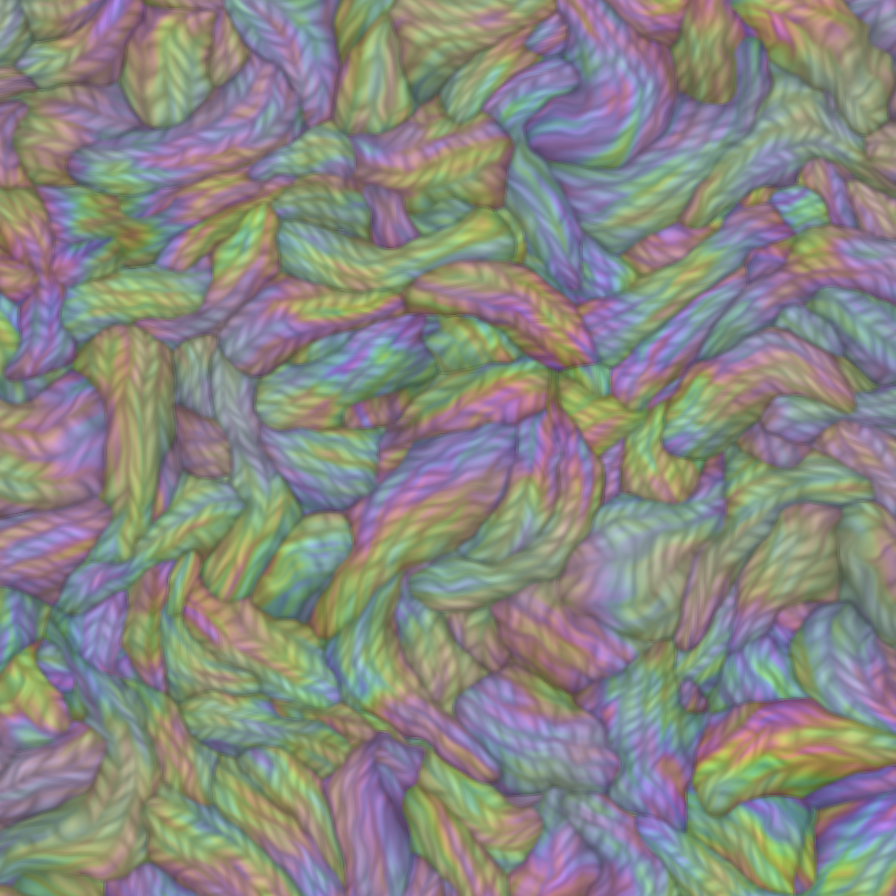
Give the GLSL for this texture, as a Shadertoy shader.

```glsl
const float CELLS = 9.5;           // cords per canvas height
const float HALF_LENGTH = 0.085;
const vec2 HALF_WIDTH = vec2(0.034, 0.052);   // thinnest, thickest cord
const float BEND = 5.0;
const float WARP_SCALE = 7.0;
const float WARP_AMOUNT = 0.080;
const float RAGGED_SCALE = 42.0;
const float RAGGED_AMOUNT = 0.008;
const float LANE_WIDTH = 0.021;
const float STITCH_LENGTH = 0.022;
const float SLANT = 0.95;
const float FIBRES_PER_STITCH = 4.5;
const float HAIR_FREQUENCY = 220.0;
const float SOFTNESS = 0.0028;     // spacing of the smoothing samples
const vec3 BASE_COLOUR = vec3(0.623, 0.615, 0.606);
const vec3 DYE_STRENGTH = vec3(0.086, 0.114, 0.162);
const vec3 DYE_PHASE = vec3(0.0, 0.333, 0.667);
const float TAU = 6.2831853;

vec2 hash2(vec2 p) {
    vec3 q = fract(p.xyx * vec3(0.1031, 0.1030, 0.0973));
    q += dot(q, q.yzx + 33.33);
    return fract((q.xx + q.yz) * q.zy);
}

vec2 noise2(vec2 p) {
    vec2 i = floor(p), f = fract(p);
    f = f * f * (3.0 - 2.0 * f);
    return mix(mix(hash2(i), hash2(i + vec2(1, 0)), f.x),
               mix(hash2(i + vec2(0, 1)), hash2(i + vec2(1, 1)), f.x), f.y);
}

struct Cord {
    vec2 local;      // along and across the cord
    vec2 across;     // screen direction of the cord's width
    float halfWidth;
    float dist2;     // squared distance in half widths
    float gap;       // height above the next cord
    vec2 id;
};

// Highest of the scattered, bent cords at point p
Cord topCord(vec2 p) {
    Cord top;
    float best = -1e5, second = -1e5;
    vec2 cell = floor(p * CELLS);
    for (int y = -2; y <= 2; y++)
    for (int x = -2; x <= 2; x++) {
        vec2 id = cell + vec2(x, y);
        vec2 shape = hash2(id + 71.0);
        vec2 pose = hash2(id + 137.0);
        vec2 d = p - (id + hash2(id + 19.0)) / CELLS;
        float angle = pose.x * TAU * 0.5;
        vec2 along = vec2(cos(angle), sin(angle));
        vec2 across = vec2(-along.y, along.x);
        vec2 local = vec2(dot(d, along), dot(d, across));
        local.y += BEND * (shape.x * 2.0 - 1.0) * local.x * local.x;
        float w = mix(HALF_WIDTH.x, HALF_WIDTH.y, shape.y);
        vec2 e = vec2(max(abs(local.x) - HALF_LENGTH, 0.0), local.y) / w;
        float dist2 = dot(e, e);
        float height = pose.y * 1.3 - dist2;
        if (height > best) {
            second = best;
            best = height;
            top = Cord(local, across, w, dist2, 0.0, id);
        } else {
            second = max(second, height);
        }
    }
    top.gap = best - second;
    return top;
}

vec3 yarn(vec2 p) {
    vec2 warped = p + WARP_AMOUNT * (noise2(p * WARP_SCALE + 40.0) - 0.5);
    warped += RAGGED_AMOUNT * (noise2(p * RAGGED_SCALE + 90.0) - 0.5);
    Cord cord = topCord(warped + 3.0);
    vec2 seed = hash2(cord.id + 211.0);

    // Stitches in lanes: chevrons on some cords, staggered twists on others
    float lanePos = cord.local.y / LANE_WIDTH + seed.x;
    float lane = floor(lanePos);
    float laneFract = fract(lanePos);
    float zigzag = abs(fract(lanePos * 0.5) * 2.0 - 1.0);
    float twist = laneFract + 0.5 * lane;
    float slope = seed.y > 0.55 ? zigzag : twist;
    float stitchPos = cord.local.x / STITCH_LENGTH + SLANT * slope + seed.y * 9.0;
    vec2 stitchId = vec2(floor(stitchPos), lane) + cord.id * 31.0 + 500.0;
    float bump = sin(0.5 * TAU * fract(stitchPos)) * sin(0.5 * TAU * laneFract);

    // Fine fibres within stitches and loose hairs along the cord
    vec2 fibre = noise2(vec2(stitchPos * FIBRES_PER_STITCH, lanePos * 1.3) + seed * 80.0 + 200.0);
    vec2 hair = noise2(vec2(cord.local.x * 38.0 + zigzag,
                            cord.local.y * HAIR_FREQUENCY) + seed * 90.0 + 300.0);

    // Dye drifts over the cloth and changes between strands
    vec2 drift = noise2(p * 8.0 + 20.0);
    vec2 strand = noise2(vec2(cord.local.x * 20.0, lanePos * 1.1) + seed * 70.0 + 400.0);
    float hue = seed.x + 0.95 * drift.x + 0.50 * strand.x
              + 0.08 * hash2(stitchId).x + 0.10 * fibre.y + 0.24 * hair.y;
    float saturation = mix(0.45, 1.45, drift.y) * mix(0.65, 1.35, strand.y);
    vec3 colour = BASE_COLOUR + DYE_STRENGTH * saturation * cos(TAU * (hue + DYE_PHASE));

    // Rounded cords, dark seams, soft light from above
    float side = clamp(cord.local.y / cord.halfWidth, -1.0, 1.0);
    float shade = 1.0 - 0.16 * min(cord.dist2, 1.4) + 0.07 * side * cord.across.y;
    shade *= 1.0 - 0.28 * exp(-4.0 * cord.gap);
    shade *= mix(0.87, 1.11, bump);
    shade *= 1.0 + 0.13 * (fibre.x - 0.5) + 0.15 * (hair.x - 0.5);
    return colour * shade;
}

void mainImage(out vec4 fragColor, in vec2 fragCoord) {
    // Four spread samples smooth the edges
    vec2 p = fragCoord / iResolution.y;
    vec3 colour = vec3(0.0);
    for (int i = 0; i < 4; i++) {
        vec2 offset = vec2(i & 1, i >> 1) - 0.5;
        colour += yarn(p + offset * SOFTNESS);
    }
    fragColor = vec4(colour * 0.25, 1.0);
}
```
